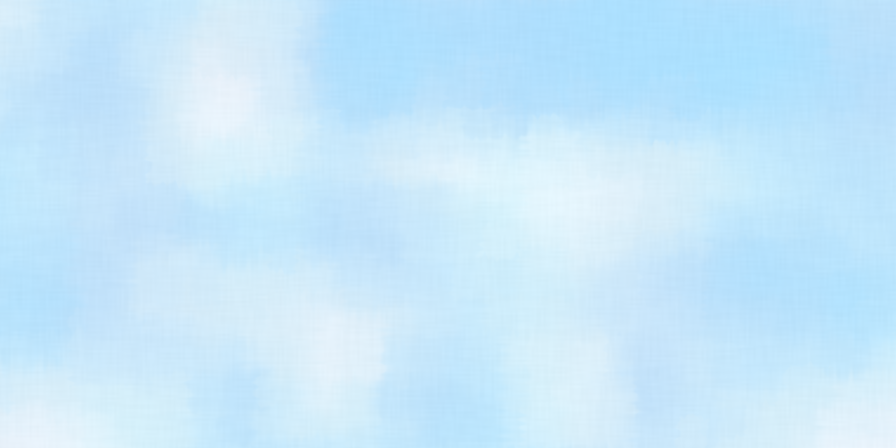
Give the GLSL for this texture, as a Shadertoy shader.

```glsl
// Soft painted sky: pale clouds and hazy blue patches in broad brush dabs.
// A smooth cloudiness field is sampled at each dab centre, and three layers
// of ragged rectangular dabs are blended over it, then a canvas grain.

const vec3 DEEP_SKY = vec3(0.68, 0.875, 0.995);
const vec3 HAZE     = vec3(0.738, 0.882, 0.982);
const vec3 PALE     = vec3(0.782, 0.912, 0.988);
const vec3 CLOUD    = vec3(0.838, 0.932, 0.976);
const vec3 WHITE    = vec3(0.915, 0.96, 0.99);

float hash(vec2 p) {
    return fract(sin(dot(p, vec2(127.1, 311.7))) * 43758.5453);
}

float noise(vec2 p) {
    vec2 i = floor(p), f = fract(p);
    f = f * f * (3.0 - 2.0 * f);
    return mix(mix(hash(i), hash(i + vec2(1, 0)), f.x),
               mix(hash(i + vec2(0, 1)), hash(i + vec2(1, 1)), f.x), f.y);
}

float mound(vec2 p, vec2 center, vec2 size) {
    vec2 d = (p - center) / size;
    return exp(-dot(d, d));
}

// 0 is open sky, 1 is the brightest cloud; p.y spans 0..1 and p.x 0..2
float cloudiness(vec2 p) {
    float t = 0.0;
    // open sky along the top
    t -= 0.56 * mound(p, vec2(1.50, 0.90), vec2(0.52, 0.18));
    t -= 0.42 * mound(p, vec2(0.86, 0.90), vec2(0.24, 0.15));
    t -= 0.28 * mound(p, vec2(0.20, 0.80), vec2(0.14, 0.15));
    // clouds
    t += 0.40 * mound(p, vec2(0.54, 0.76), vec2(0.17, 0.30));
    t += 0.36 * mound(p, vec2(1.32, 0.57), vec2(0.29, 0.18));
    t += 0.38 * mound(p, vec2(0.98, 0.66), vec2(0.13, 0.11));
    t += 0.34 * mound(p, vec2(0.72, 0.30), vec2(0.18, 0.11));
    t += 0.22 * mound(p, vec2(0.02, 0.95), vec2(0.10, 0.12));
    // hazy blue patches
    t -= 0.28 * mound(p, vec2(0.46, 0.50), vec2(0.20, 0.10));
    t -= 0.32 * mound(p, vec2(0.80, 0.44), vec2(0.16, 0.14));
    t -= 0.32 * mound(p, vec2(1.66, 0.40), vec2(0.18, 0.12));
    // lower part, mirrored about the middle
    vec2 m = vec2(abs(p.x - 1.0), p.y);
    t -= 0.22 * mound(m, vec2(0.92, 0.32), vec2(0.16, 0.14));
    t += 0.52 * mound(m, vec2(0.95, 0.00), vec2(0.27, 0.14));
    t += 0.30 * mound(m, vec2(0.30, 0.12), vec2(0.13, 0.12));
    t -= 0.26 * mound(m, vec2(0.44, 0.12), vec2(0.07, 0.10));
    t -= 0.20 * mound(m, vec2(0.00, 0.08), vec2(0.15, 0.12));
    return 0.54 + 1.3 * t + 0.2 * (noise(p * 5.0) - 0.5);
}

vec3 skyColor(vec2 p, float shift) {
    float t = clamp(cloudiness(p) + shift, 0.0, 1.0);
    vec3 c = mix(DEEP_SKY, HAZE, smoothstep(0.0, 0.32, t));
    c = mix(c, PALE, smoothstep(0.28, 0.55, t));
    c = mix(c, CLOUD, smoothstep(0.52, 0.74, t));
    c = mix(c, WHITE, smoothstep(0.76, 1.05, t));
    // drift between cyan and grey tints
    return c + vec3(-0.016, 0.012, 0.008) * (noise(p * 3.5 + 9.0) - 0.5) * 2.0;
}

// Coverage of a soft rounded rectangle
float dab(vec2 d, vec2 halfSize, float softness) {
    vec2 q = abs(d) - halfSize + 0.1;
    float dist = length(max(q, 0.0)) + min(max(q.x, q.y), 0.0) - 0.1;
    return 1.0 - smoothstep(-softness, softness, dist);
}

vec3 paintLayer(vec3 under, vec2 p, float cells, float opacity, float seed) {
    // bristle noise breaks up the dab edges
    vec2 bristle = vec2(noise(p * vec2(18.0, 110.0)), noise(p * vec2(110.0, 18.0)));
    vec2 g = p * cells + (bristle - 0.5) * 0.022 * cells;
    vec2 cell = floor(p * cells);
    for (int j = -1; j <= 1; j++) {
        for (int i = -1; i <= 1; i++) {
            vec2 id = cell + vec2(i, j);
            vec2 r = vec2(hash(id + seed), hash(id + seed + 37.0));
            vec2 center = id + 0.5 + (r - 0.5) * 0.5;
            vec2 halfSize = 0.35 + 0.30 * r.yx;
            float softness = mix(0.03, 0.28, hash(id + seed + 71.0));
            float strength = opacity * mix(0.3, 1.0, hash(id + seed + 13.0));
            float shift = 0.26 * (hash(id + seed + 97.0) - 0.5);
            float cover = dab(g - center, halfSize, softness);
            under = mix(under, skyColor(center / cells, shift), cover * strength);
        }
    }
    return under;
}

void mainImage(out vec4 fragColor, in vec2 fragCoord) {
    vec2 p = fragCoord / iResolution.y;
    p.x *= 2.0 * iResolution.y / iResolution.x;

    vec3 color = skyColor(p, 0.0);
    color = paintLayer(color, p, 4.5, 0.50, 3.0);
    color = paintLayer(color, p, 7.0, 0.55, 19.0);
    color = paintLayer(color, p, 12.0, 0.42, 53.0);

    // canvas weave
    float weave = noise(p * vec2(24.0, 190.0)) + noise(p * vec2(190.0, 24.0)) - 1.0;
    color += 0.011 * weave;
    fragColor = vec4(clamp(color, 0.0, 1.0), 1.0);
}
```
